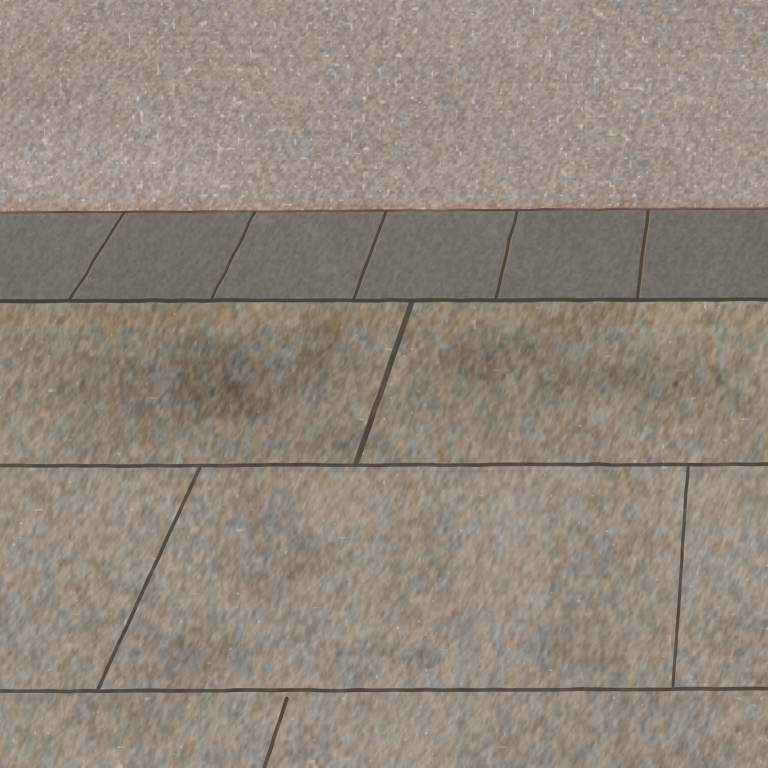
Give the GLSL for this texture, as a WebGL 1 fragment shader.

```glsl
precision highp float;
uniform vec2 u_resolution;

float hash(vec2 p) {
  return fract(sin(dot(p, vec2(127.1, 311.7))) * 43758.545);
}

float noise(vec2 p) {
  vec2 i = floor(p), f = fract(p);
  f = f * f * (3.0 - 2.0 * f);
  return mix(mix(hash(i), hash(i + vec2(1.0, 0.0)), f.x),
             mix(hash(i + vec2(0.0, 1.0)), hash(i + vec2(1.0)), f.x), f.y);
}

float fbm(vec2 p) {
  float sum = 0.0, amp = 0.5;
  for (int k = 0; k < 4; k++) {
    sum += amp * (noise(p) - 0.5);
    p = p * 2.03 + 17.3;
    amp *= 0.55;
  }
  return sum;
}

float segmentDistance(vec2 p, vec2 a, vec2 b) {
  vec2 d = b - a;
  return length(p - a - d * clamp(dot(p - a, d) / dot(d, d), 0.0, 1.0));
}

float stroke(float dist, float halfWidth, float px) {
  return 1.0 - smoothstep(halfWidth - 0.6 * px, halfWidth + 0.8 * px, abs(dist));
}

float blob(vec2 p, vec2 center, vec2 radius) {
  vec2 q = (p - center) / radius;
  return exp(-dot(q, q));
}

float above(float y, float edge, float px) {
  return smoothstep(-px, px, y - edge);
}

// Fine mineral grain, stretched along the leaning vertical direction
float grain(vec2 p, vec2 frequency, float lean) {
  vec2 q = vec2(p.x - lean * p.y, p.y) * frequency;
  return 0.6 * noise(q) + 0.4 * noise(q * 1.9 + 31.7) - 0.5;
}

vec3 asphalt(vec2 p) {
  vec3 c = vec3(0.607, 0.570, 0.538);
  c += 0.085 * fbm(p * vec2(5.0, 8.0) + 4.0);
  c += vec3(0.022, 0.022, 0.027) * blob(p, vec2(0.12, 0.79), vec2(0.18, 0.08));
  c -= vec3(0.022, 0.024, 0.030) * blob(p, vec2(0.08, 0.91), vec2(0.20, 0.05));
  float g = grain(p, vec2(210.0, 180.0), 0.25);
  c += 0.21 * g;
  c += 0.13 * smoothstep(0.78, 0.98, noise(p * vec2(190.0, 165.0) + 80.0));
  return c + vec3(0.03, 0.0, -0.025) * (noise(p * 120.0) - 0.5);
}

vec3 sett(vec2 p, float id) {
  vec3 c = vec3(0.455, 0.438, 0.412) + 0.018 * (hash(vec2(id, 4.0)) - 0.5);
  c += 0.04 * fbm(p * 14.0);
  return c + 0.085 * grain(p, vec2(220.0, 170.0), 0.3);
}

vec3 slab(vec2 p, float row) {
  vec3 c = mix(vec3(0.582, 0.548, 0.507), vec3(0.565, 0.528, 0.476), row);
  c += 0.10 * fbm(p * vec2(9.0, 12.0) + 7.0);
  c += 0.19 * grain(p, vec2(185.0, 100.0), 0.3);
  c += vec3(0.045, 0.0, -0.035) * (noise(p * vec2(80.0, 55.0) + 9.0) - 0.5);
  c += 0.12 * smoothstep(0.92, 1.0, noise(p * 110.0 + 50.0));
  float pits = smoothstep(0.72, 0.95, noise(p * vec2(75.0, 60.0) + 22.0));
  return c - 0.06 * pits * noise(p * 11.0);
}

float stains(vec2 p) {
  float s = 0.11 * blob(p, vec2(0.30, 0.505), vec2(0.14, 0.062));
  s += 0.045 * blob(p, vec2(0.40, 0.545), vec2(0.06, 0.035));
  s -= 0.065 * blob(p, vec2(0.38, 0.542), vec2(0.025, 0.016));
  s += 0.055 * blob(p, vec2(0.64, 0.535), vec2(0.07, 0.035));
  s += 0.060 * blob(p, vec2(0.80, 0.505), vec2(0.10, 0.035));
  s += 0.050 * blob(p, vec2(0.27, 0.150), vec2(0.08, 0.025));
  s += 0.055 * blob(p, vec2(0.555, 0.140), vec2(0.022, 0.018));
  s += 0.045 * blob(p, vec2(0.72, 0.155), vec2(0.05, 0.035));
  return s * (0.75 + 0.9 * noise(p * vec2(65.0, 45.0)));
}

void main() {
  vec2 p = gl_FragCoord.xy / u_resolution;
  float px = 1.0 / min(u_resolution.x, u_resolution.y);
  float wobble = 0.0016 * (noise(p * 45.0) - 0.5);
  float curbTop = 0.7235 + 0.005 * p.x + wobble;
  float curbBottom = 0.608 + 0.002 * p.x + wobble;
  float middleEdge = 0.3935 + 0.002 * p.x + wobble;
  float lowerEdge = 0.100 + 0.003 * p.x + wobble;

  // Slabs with weathering and ochre bands below their upper edges
  vec3 color = slab(p, above(p.y, middleEdge, px)) - stains(p) * vec3(0.98, 0.95, 0.85);
  float ochre = blob(p, vec2(p.x, 0.587), vec2(1.0, 0.016))
              + 0.7 * blob(p, vec2(p.x, 0.367), vec2(1.0, 0.014));
  color += vec3(0.012, 0.0, -0.028) * ochre;

  // Slab joints
  float joint = stroke(segmentDistance(p + wobble, vec2(0.535, 0.604), vec2(0.4635, 0.396)), 0.0034, px);
  joint = max(joint, stroke(segmentDistance(p + wobble, vec2(0.260, 0.391), vec2(0.1276, 0.103)), 0.0022, px));
  joint = max(joint, stroke(segmentDistance(p + wobble, vec2(0.896, 0.393), vec2(0.876, 0.103)), 0.0019, px));
  joint = max(joint, stroke(segmentDistance(p + wobble, vec2(0.374, 0.091), vec2(0.342, -0.006)), 0.0023, px));
  joint = max(joint, stroke(p.y - middleEdge, 0.0022, px));
  joint = max(joint, stroke(p.y - lowerEdge, 0.0023, px));
  color = mix(color, vec3(0.29, 0.265, 0.24), joint * (0.75 + 0.25 * noise(p * 90.0)));

  // Row of dark setts, spaced in perspective
  float t = (p.y - curbBottom) / (curbTop - curbBottom);
  float spacing = mix(0.1849, 0.1706, t);
  float column = (p.x - mix(0.0898, 0.1615, t)) / spacing;
  float jointX = (fract(column + 0.5) - 0.5) * spacing + wobble;
  vec3 setts = sett(p, floor(column));
  setts = mix(setts, vec3(0.55, 0.49, 0.42), 0.5 * stroke(jointX - 0.0025, 0.0015, px));
  setts = mix(setts, vec3(0.29, 0.25, 0.21), 0.9 * stroke(jointX, 0.0019, px));
  color = mix(color, setts, above(p.y, curbBottom, px));
  color = mix(color, vec3(0.25, 0.245, 0.225), 0.92 * stroke(p.y - curbBottom, 0.0024, px));

  // Asphalt and its reddish lower rim
  vec3 road = asphalt(p);
  float rim = exp(-abs(p.y - curbTop - 0.003) / 0.006);
  road += vec3(0.035, -0.035, -0.055) * rim * (0.6 + 0.8 * noise(p * 35.0));
  color = mix(color, road, above(p.y, curbTop, px));
  float rimLine = stroke(p.y - curbTop, 0.0014, px) * (0.4 + 0.5 * noise(p * vec2(24.0, 3.0)));
  color = mix(color, vec3(0.34, 0.27, 0.24), rimLine);
  gl_FragColor = vec4(clamp(color, 0.0, 1.0), 1.0);
}
```
